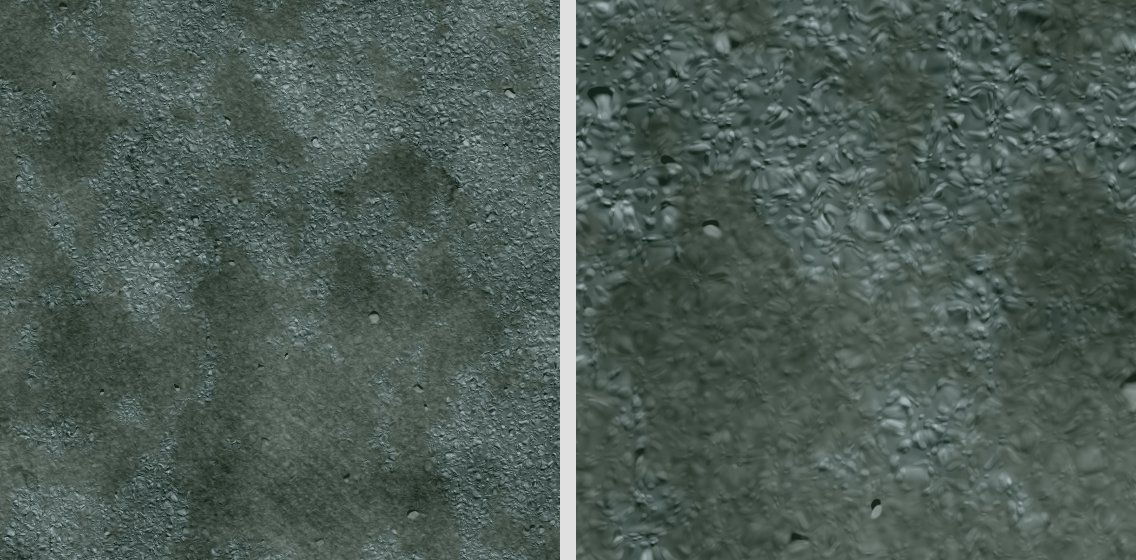
Left: the whole. Right: its middle third, enlarged.
Write a WebGL 2 fragment shader that draws this texture.

```glsl
#version 300 es
precision highp float;
// Weathered grey-green plaster: smooth dark patches worn through to pale grit.
// Layered noise places the patches; cellular domes, lit from above, form the
// grains, pebbles and pits; noise contours and stretched noise add cracks and scratches.

uniform vec2 u_resolution;
out vec4 fragColor;

const vec3 DARK = vec3(0.18, 0.24, 0.21);
const vec3 PALE = vec3(0.51, 0.57, 0.56);
const vec3 OLIVE_SHIFT = vec3(0.008, 0.002, -0.008);
const float PATCH_FREQ = 4.3;
const float GRIT_FREQ = 92.0;
const float DUST_FREQ = 170.0;
const float PEBBLE_FREQ = 78.0;
const float PIT_FREQ = 66.0;
const float SMOOTH_TONE = 0.28;
const float ROUGH_TONE = 0.56;
const float GRIT_RELIEF = 0.46;
const float DUST_RELIEF = 0.40;
const float STAIN = 0.75;
const float CRACK_WIDTH = 0.012;

vec3 hash3(vec2 p) {
    vec3 q = fract(p.xyx * vec3(0.1031, 0.1030, 0.0973));
    q += dot(q, q.yxz + 33.33);
    return fract((q.xxy + q.yzz) * q.zyx);
}

float valueNoise(vec2 p) {
    vec2 i = floor(p), f = fract(p);
    f = f * f * (3.0 - 2.0 * f);
    float low = mix(hash3(i).x, hash3(i + vec2(1, 0)).x, f.x);
    float high = mix(hash3(i + vec2(0, 1)).x, hash3(i + vec2(1, 1)).x, f.x);
    return mix(low, high, f.y);
}

float fbm(vec2 p) {
    float sum = 0.0, amp = 0.5;
    for (int i = 0; i < 6; i++) {
        sum += amp * valueNoise(p);
        p = mat2(1.6, 1.2, -1.2, 1.6) * p + 17.3;
        amp *= 0.56;
    }
    return sum / 1.1;
}

// Height of rounded grains, one per cell, kept with the given probability.
float grains(vec2 p, float density) {
    vec2 cell = floor(p);
    float height = 0.0;
    for (int y = -1; y <= 1; y++)
    for (int x = -1; x <= 1; x++) {
        vec2 id = cell + vec2(x, y);
        vec3 shape = hash3(id), kind = hash3(id + 71.7);
        vec2 d = p - id - shape.xy;
        float radius = mix(0.32, 0.75, shape.z * shape.z);
        float dome = smoothstep(0.0, 1.0, 1.0 - dot(d, d) / (radius * radius));
        height = max(height, dome * mix(0.4, 1.0, kind.y) * step(kind.x, density));
    }
    return height;
}

// Brightness of a grain layer: lit slopes face up, shaded slopes face down.
float relief(vec2 p, float density) {
    float here = grains(p, density);
    return here - grains(p + vec2(0.12, 0.42), density) + 0.5 * (here - 0.4);
}

// Pale stone with a dark hollow along its upper edge.
float stone(vec2 p, float density, float hollow) {
    float body = smoothstep(0.0, 0.8, grains(p, density));
    float shadow = smoothstep(0.0, 0.7, grains(p - vec2(-0.08, 0.38), density));
    return 0.62 * body - hollow * shadow * (1.0 - body);
}

void main() {
    vec2 p = gl_FragCoord.xy / u_resolution.y;
    vec2 warp = vec2(valueNoise(p * 85.0), valueNoise(p * 85.0 + 40.0)) - 0.5;
    vec2 g = (p + warp * 0.008) * vec2(1.0, 1.25);

    // Worn patches, paler to the upper right, the lower left and the middle
    float broad = fbm(p * PATCH_FREQ + vec2(4.7, 9.2));
    float ragged = fbm(p * 19.0 + 31.0);
    float diagonal = p.x + p.y - 1.0;
    float bare = smoothstep(0.38, 0.05, distance(p, vec2(0.53, 0.12)));
    float middle = smoothstep(0.2, 0.03, distance(p, vec2(0.53, 0.49)));
    float wear = broad + 0.75 * (ragged - 0.5) + 0.2 * diagonal * diagonal
               + 0.07 * diagonal - 0.12 * bare + 0.08 * middle + 0.04;
    float rough = smoothstep(0.40, 0.62, wear);
    float cover = mix(0.3, 1.0, rough);

    // Base tone with soft stains and fine mottling
    float tone = mix(SMOOTH_TONE, ROUGH_TONE, rough);
    tone += STAIN * (fbm(p * 8.0 + 63.0) - 0.5);
    tone += 0.24 * (valueNoise(p * 140.0) - 0.5) + 0.2 * (valueNoise(p * 250.0) - 0.5);

    // Grit, dust, pebbles and pits
    tone += cover * GRIT_RELIEF * relief(g * GRIT_FREQ, 0.65);
    tone += cover * DUST_RELIEF * relief(g * DUST_FREQ + 13.0, 0.75);
    float pebbly = smoothstep(0.42, 0.6, fbm(p * 7.0 + 83.0)) * smoothstep(0.0, 0.5, rough);
    tone += mix(0.2, 0.85, pebbly) * stone(g * PEBBLE_FREQ + 5.0, 0.12, 0.42);
    tone += stone(g * PIT_FREQ + 29.0, 0.006, 0.75);

    // Broken cracks with a lit lower lip
    float contour = fbm(p * 3.1 + 51.0) - 0.5;
    float broken = smoothstep(0.5, 0.62, fbm(p * 5.0 + 97.0));
    float crack = 1.0 - smoothstep(0.0, CRACK_WIDTH, abs(contour));
    float lip = 1.0 - smoothstep(0.0, CRACK_WIDTH, abs(contour - 1.6 * CRACK_WIDTH));
    tone += broken * (0.12 * lip - 0.3 * crack);

    // Faint diagonal scratches on the smooth plaster
    vec2 along = vec2(0.8 * p.x - 0.6 * p.y, 0.6 * p.x + 0.8 * p.y);
    tone += 0.26 * (1.0 - rough) * bare * (valueNoise(along * vec2(22.0, 190.0)) - 0.5);

    vec3 colour = mix(DARK, PALE, clamp(tone, -0.3, 1.4));
    colour += OLIVE_SHIFT * (1.0 - 1.6 * rough);
    fragColor = vec4(colour, 1.0);
}
```
